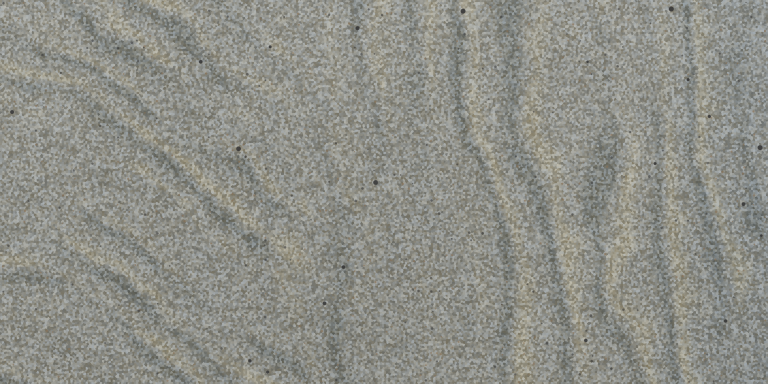
Write a Shadertoy shader that draws this texture.

```glsl
// Wind-rippled grey sand: diagonal ripples on the left bend into upright ones
// on the right. Noise-warped skewed waves give the slopes their shade, and
// softly blended jittered cells give the grains, with a few dark specks on top.

const vec3 SHADOW_SAND = vec3(0.482, 0.495, 0.477);
const vec3 BODY_SAND   = vec3(0.567, 0.570, 0.545);
const vec3 LIT_SAND    = vec3(0.622, 0.609, 0.547);
const vec3 DARK_SPECK  = vec3(0.22, 0.22, 0.22);
const vec3 RUST_SPECK  = vec3(0.53, 0.43, 0.32);

// Three random values per cell, without sine
vec3 hash3(vec2 cell) {
    vec3 q = fract(cell.xyx * vec3(0.1031, 0.1030, 0.0973));
    q += dot(q, q.yxz + 33.33);
    return fract((q.xxy + q.yzz) * q.zyx);
}

float valueNoise(vec2 p) {
    vec2 i = floor(p), f = fract(p);
    f = f * f * (3.0 - 2.0 * f);
    float low  = mix(hash3(i).x, hash3(i + vec2(1, 0)).x, f.x);
    float high = mix(hash3(i + vec2(0, 1)).x, hash3(i + vec2(1, 1)).x, f.x);
    return mix(low, high, f.y);
}

float fbm(vec2 p) {
    float sum = 0.0, weight = 0.5;
    for (int i = 0; i < 4; i++) {
        sum += weight * valueNoise(p);
        p = mat2(1.6, 1.2, -1.2, 1.6) * p + 17.3;
        weight *= 0.5;
    }
    return sum / 0.9375;
}

// Shade of one ripple train: -1 lee shadow, +1 lit slope, fading in patches
float rippleShade(float across, float along, float seed) {
    vec2 q = vec2(across, along) + seed;
    float phase = across + 1.5 * fbm(q * vec2(0.55, 1.5));
    float angle = 6.2832 * phase;
    float wave = sin(angle + 0.7 * sin(angle));
    float strength = smoothstep(0.2, 0.75, valueNoise(q * vec2(0.8, 1.7) + 41.0));
    return wave * mix(0.15, 1.0, strength);
}

// Left and right trains joined along a ragged border
float duneShade(vec2 p) {
    vec2 w = p + 0.05 * (vec2(fbm(p * 5.0), fbm(p * 5.0 + 60.0)) - 0.5);
    float leftAcross = 7.5 * w.y + 3.2 * w.x + 2.6 * w.x * w.x;
    float left  = rippleShade(leftAcross, 2.0 * w.x - w.y, 5.0);
    float right = rippleShade(6.8 * w.x + 0.9 * w.y, 1.3 * w.y, 23.0);
    float border = smoothstep(0.62, 0.95, p.x + 0.35 * (fbm(p * 3.0 + 9.0) - 0.5));
    return mix(left, right, border);
}

// Colour offset of the grains: neighbours blended by distance
vec3 grainOffset(vec2 p, float density) {
    vec2 q = p * density, base = floor(q);
    vec3 sum = vec3(0.0);
    float total = 0.0;
    for (int y = -1; y <= 1; y++)
    for (int x = -1; x <= 1; x++) {
        vec2 cell = base + vec2(x, y);
        vec3 rnd = hash3(cell + 7.0);
        vec2 d = cell + 0.15 + 0.7 * rnd.xy - q;
        float weight = exp(-6.0 * dot(d, d));
        float light = rnd.z - 0.5;
        float warmth = (hash3(cell + 311.0).x - 0.5) * 0.06 - 0.05 * light;
        sum += weight * (0.25 * light + warmth * vec3(0.5, 0.1, -0.6));
        total += weight;
    }
    return sum / total;
}

// Coverage of scattered round specks; share is the part of cells holding one
float specks(vec2 p, float density, float share, float radius, float seed) {
    vec2 q = p * density, cell = floor(q);
    vec3 rnd = hash3(cell + seed);
    float size = radius * mix(0.6, 1.3, hash3(cell + seed + 90.0).y);
    float edge = 0.7 * density / iResolution.y;
    float dist = length(q - cell - mix(vec2(0.3), vec2(0.7), rnd.xy));
    return step(rnd.z, share) * (1.0 - smoothstep(size - edge, size + edge, dist));
}

void mainImage(out vec4 fragColor, in vec2 fragCoord) {
    vec2 p = fragCoord / iResolution.y;

    // Ripple relief with a mottled surface
    float shade = 0.85 * duneShade(p) + 0.9 * (fbm(p * 14.0) - 0.5);
    vec3 color = mix(BODY_SAND, SHADOW_SAND, smoothstep(0.0, 1.0, -shade));
    color = mix(color, LIT_SAND, smoothstep(0.0, 1.1, shade));

    // Broad light: paler toward the top, cooler toward the right edge
    color += 0.03 * (p.y - 0.5) + 0.04 * (fbm(p * 2.0 + 3.0) - 0.5);
    color += vec3(-0.012, -0.003, 0.010) * smoothstep(1.6, 2.0, p.x);

    // Grains and specks
    color += grainOffset(p, 180.0);
    color = mix(color, RUST_SPECK, 0.6 * specks(p, 70.0, 0.05, 0.16, 130.0));
    color = mix(color, DARK_SPECK, 0.6 * specks(p, 60.0, 0.025, 0.16, 210.0));
    color = mix(color, DARK_SPECK, 0.9 * specks(p, 22.0, 0.02, 0.11, 370.0));

    fragColor = vec4(clamp(color, 0.0, 1.0), 1.0);
}
```
